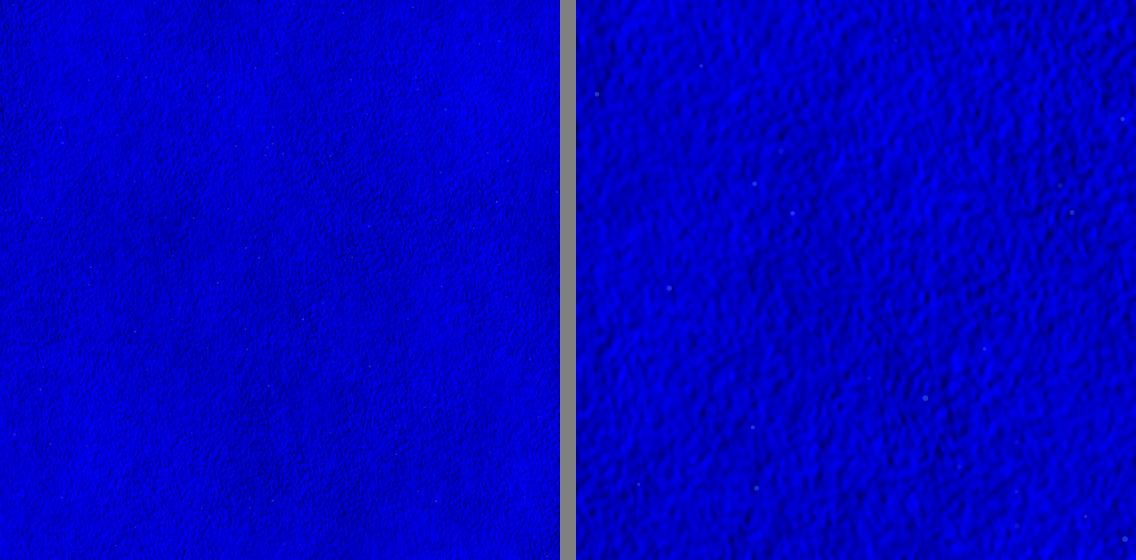
Left, the full canvas; right, a detail of the centre.
Give the GLSL for this texture, as a Shadertoy shader.

```glsl
// Deep blue napped cloth: fine short embossed grain, soft cloudy shading, sparse pale lint.

const float BASE_BLUE = 0.795;
const vec3 LINT_COLOUR = vec3(0.18, 0.32, 0.97);

// Integer hash of a lattice cell, 0 to 1
float hash(vec2 cell, uint seed) {
    uvec2 q = uvec2(ivec2(cell) + 4096);
    uint h = q.x * 1597334677u ^ q.y * 3812015801u ^ seed * 668265263u;
    h = (h ^ (h >> 15)) * 2246822519u;
    h = (h ^ (h >> 13)) * 3266489917u;
    return float((h ^ (h >> 16)) >> 8) / 16777216.0;
}

// Smooth value noise, 0 to 1
float noise(vec2 p, uint seed) {
    vec2 i = floor(p);
    vec2 f = p - i;
    f = f * f * (3.0 - 2.0 * f);
    float low = mix(hash(i, seed), hash(i + vec2(1, 0), seed), f.x);
    float high = mix(hash(i + vec2(0, 1), seed), hash(i + vec2(1, 1), seed), f.x);
    return mix(low, high, f.y);
}

// Noise centred on zero
float signedNoise(vec2 p, uint seed) {
    return noise(p, seed) - 0.5;
}

// Side-lit slope of a noise height field, leaning by shear
float relief(vec2 uv, vec2 scale, float shear, vec2 light, uint seed) {
    vec2 p = vec2(uv.x + shear * uv.y, uv.y) * scale;
    return noise(p + light, seed) - noise(p - light, seed);
}

// Short upright grain in three sizes, leaning both ways
float grain(vec2 uv) {
    vec2 sway = vec2(signedNoise(uv * vec2(45.0, 38.0), 1u),
                     signedNoise(uv * vec2(45.0, 38.0), 2u));
    vec2 p = uv + 0.004 * sway;
    float left = relief(p, vec2(285.0, 170.0), 0.2, vec2(0.5, -0.18), 3u);
    float right = relief(p, vec2(305.0, 185.0), -0.26, vec2(0.5, -0.18), 4u);
    float fine = relief(p, vec2(400.0, 270.0), 0.1, vec2(0.5, -0.3), 14u);
    return 0.6 * left + 0.52 * right + 0.3 * fine;
}

// Broad patches, faint upright streaks and small mottling
float clouds(vec2 uv) {
    return 0.12 * signedNoise(uv * vec2(4.5, 3.2) + 0.3, 5u)
         + 0.07 * signedNoise(uv * vec2(13.0, 5.0), 6u)
         + 0.05 * signedNoise(uv * vec2(32.0, 14.0), 7u);
}

// Mottling between cloud and grain size
float mottle(vec2 uv) {
    return 0.08 * signedNoise(uv * vec2(75.0, 40.0), 15u)
         + 0.10 * signedNoise(uv * vec2(150.0, 95.0), 16u);
}

// Scattered tiny dots, one possible per grid cell
float lint(vec2 uv, float cells, float share, float pixel) {
    vec2 cell = floor(uv * cells);
    vec2 centre = 0.2 + 0.6 * vec2(hash(cell, 8u), hash(cell, 9u));
    float dist = length(fract(uv * cells) - centre) / cells;
    float radius = mix(0.0008, 0.0017, hash(cell, 10u));
    float dotMask = 1.0 - smoothstep(radius - pixel * 0.5, radius + pixel * 0.7, dist);
    float strength = mix(0.2, 0.9, hash(cell, 11u));
    return dotMask * strength * step(hash(cell, 12u), share);
}

void mainImage(out vec4 fragColor, in vec2 fragCoord) {
    vec2 uv = fragCoord / iResolution.xy;
    float pixel = 1.0 / iResolution.y;

    // Grain stands out more in the darker, ruffled patches
    float shade = clouds(uv);
    float ruffle = signedNoise(uv * vec2(9.0, 7.0), 13u);
    float bump = grain(uv);
    float gain = 0.315 * (1.0 + 0.6 * ruffle - 2.5 * shade);
    float blue = BASE_BLUE + shade + mottle(uv) + gain * bump - 0.1 * bump * bump;

    vec3 colour = vec3(0.0, 0.0, clamp(blue, 0.0, 1.0));
    colour = mix(colour, LINT_COLOUR, 0.75 * lint(uv, 60.0, 0.035, pixel));
    fragColor = vec4(colour, 1.0);
}
```
